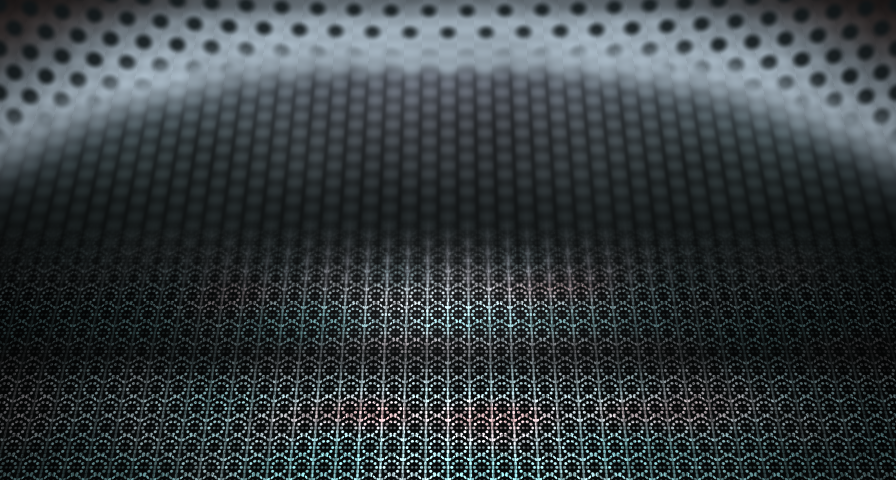
This pattern is drawn by a Shadertoy shader. Its source:

```glsl
// A glossy patterned sheet seen at a shallow angle: fine rosettes of dots in
// focus below, soft columns in the middle, and a pale curved band with dark
// holes on top. Log-spaced rows and distance functions set the perspective.

float hash(vec2 p) {
    return fract(sin(dot(p, vec2(127.1, 311.7))) * 43758.5);
}

float gradDot(vec2 cell, vec2 offset) {
    float angle = 6.2832 * hash(cell);
    return dot(vec2(cos(angle), sin(angle)), offset);
}

float gradientNoise(vec2 p) {
    vec2 i = floor(p), f = fract(p);
    vec2 u = f * f * f * (f * (f * 6.0 - 15.0) + 10.0);
    float low = mix(gradDot(i, f), gradDot(i + vec2(1, 0), f - vec2(1, 0)), u.x);
    float high = mix(gradDot(i + vec2(0, 1), f - vec2(0, 1)),
                     gradDot(i + vec2(1, 1), f - vec2(1, 1)), u.x);
    return mix(low, high, u.y);
}

float bell(float x, float width) {
    return exp(-x * x / (width * width));
}

float softDisc(float d, float radius, float blur) {
    return 1.0 - smoothstep(radius - blur, radius + blur, d);
}

// Evenly spaced dots around a circle, by folding the angle
float dotRing(vec2 p, float count, float ring, float radius, float blur) {
    float wedge = 6.2832 / count;
    float a = mod(atan(p.y, p.x + 1e-5) + 0.5 * wedge, wedge) - 0.5 * wedge;
    return softDisc(length(length(p) * vec2(cos(a), sin(a)) - vec2(ring, 0)), radius, blur);
}

// Rosettes, scalloped rows of dots and beaded rails, leaving dark pockets
float rosettes(vec2 grid, float blur, float railGain) {
    vec2 c = fract(grid) - 0.5;
    vec2 corner = fract(grid + 0.5) - 0.5;
    float dots = dotRing(c, 10.0, 0.33, 0.07, blur);
    dots = max(dots, 0.5 * dotRing(c, 2.0, 0.09, 0.06, blur));
    float arcY = corner.y - 0.12 * cos(6.2832 * grid.x);
    vec2 bead = vec2((fract(grid.x * 6.0) - 0.5) / 6.0, arcY);
    dots = max(dots, softDisc(length(bead), 0.07, blur));
    vec2 link = vec2(corner.x, (fract(grid.y * 5.0) - 0.5) / 5.0);
    float rail = softDisc(length(link * vec2(1.0, 0.5)), 0.06, blur);
    return max(dots, rail * railGain);
}

// Staggered dark holes, rows sagging toward the centre
float holes(vec2 p, float side) {
    vec2 q = vec2(p.x / (0.08 - 0.008 * side), (p.y + 0.06 * side * side) / 0.046);
    float row = floor(q.y);
    vec2 c = fract(vec2(q.x + 0.5 * mod(row, 2.0), q.y)) - 0.5;
    float size = 0.18 + 0.08 * side;
    return softDisc(length(c * vec2(1.0, 0.75)), size, 0.14);
}

void mainImage(out vec4 fragColor, in vec2 fragCoord) {
    // x from the centre, y down from the top, both in canvas heights
    vec2 p = vec2(fragCoord.x - 0.5 * iResolution.x, iResolution.y - fragCoord.y) / iResolution.y;
    float side = abs(p.x) / 0.934;
    float pitch = 0.0417 + 0.012 * (p.y - 0.534);
    vec2 grid = vec2(p.x / pitch, log(pitch) / 0.0106);
    float cloud = gradientNoise(p * vec2(5.0, 9.0) + 3.0);

    // Blurred columns, staggered blobs and dark seams in the middle distance
    float column = cos(6.2832 * grid.x);
    float seam = pow(0.5 - 0.5 * column, 6.0);
    float blob = cos(6.2832 * grid.y + 3.1416 * floor(grid.x + 0.5));
    float fade = smoothstep(0.62, 0.17, p.y);
    float level = mix(0.055, 0.265, fade) * (1.0 - 0.25 * side * side);
    float weave = 0.10 * column - 0.24 * seam + 0.17 * blob * (1.0 - seam);
    level *= 1.02 + weave + 0.18 * cloud;
    vec3 color = level * mix(vec3(0.82, 1.02, 1.04), vec3(0.98, 1.03, 1.12),
                             bell(p.x, 0.55) * fade);

    // Dots come into focus toward the bottom
    float focus = smoothstep(0.48, 0.64, p.y);
    float blur = max(mix(0.18, 0.035, focus), 0.65 / (iResolution.y * pitch));
    float railGain = 0.45 + 0.55 * bell(p.x, 0.5);
    float dots = rosettes(grid, blur, railGain);
    float centreGlow = bell(p.x, 0.32) * bell(p.y - 0.64, 0.1);
    float lowerGlow = smoothstep(0.73, 0.85, p.y) * (0.30 + 0.4 * bell(p.x, 0.5));
    float gain = 0.30 + 0.6 * centreGlow + lowerGlow - 0.1 * bell(p.y - 0.735, 0.03);
    gain *= 1.0 - 0.35 * side * side;

    // Pink and teal glints shift by height and drift
    float pink = bell(p.y - 0.61, 0.04) + bell(p.y - 0.86, 0.035);
    pink *= bell(p.x, 0.45);
    float teal = bell(p.y - 0.68, 0.04) + smoothstep(0.87, 0.97, p.y) + 0.35 * side;
    vec3 glint = vec3(0.80, 0.87, 0.90);
    glint = mix(glint, vec3(0.92, 0.70, 0.71), clamp(0.9 * pink + 0.6 * cloud, 0.0, 0.8));
    glint = mix(glint, vec3(0.50, 0.86, 0.88), clamp(0.6 * teal - 0.7 * cloud, 0.0, 0.7));
    float sparkle = 0.65 + 0.7 * hash(floor(grid * 5.0));
    color *= mix(1.0, 0.7, focus);
    color += glint * dots * gain * sparkle * smoothstep(0.44, 0.63, p.y);
    color += vec3(0.07, 0.065, 0.07) * centreGlow;

    // Column ends blur into pale streaks just above the focus
    float streak = pow(0.5 + 0.5 * column, 5.0) * (0.7 + 0.3 * blob);
    color += vec3(0.17, 0.16, 0.18) * streak * bell(p.y - 0.56, 0.06) * bell(p.x, 0.45);

    // Pale band with a scalloped arch for its lower edge
    float arch = 0.15 + 0.2 * pow(side, 2.5);
    arch += 0.007 * cos(p.x * 78.5) * (1.0 - 0.7 * side);
    float depth = arch - p.y;
    float softness = 0.018 + 0.055 * side;
    float band = smoothstep(-softness, softness, depth);
    float shine = 0.11 + 0.55 * bell(depth - 0.07, 0.16);
    shine *= 1.0 + 0.12 * cloud + 0.035 * column * side + 0.03 * blob;
    shine *= 1.0 - 0.25 * smoothstep(0.05, 0.0, p.y);
    vec3 sheet = shine * mix(vec3(0.93, 1.02, 1.09), vec3(1.15, 0.98, 0.96),
                             smoothstep(0.16, 0.34, depth));
    float hole = holes(p, side) * smoothstep(0.015, 0.10 + 0.04 * side, depth);
    sheet = mix(sheet, vec3(0.07, 0.10, 0.11), 0.9 * hole);
    color = mix(color, sheet, band);

    // Faint spill of light under the arch, then corner falloff
    color += vec3(0.08, 0.09, 0.105) * bell(min(depth, 0.0), 0.075) * (1.0 - band);
    color *= 1.0 - 0.2 * smoothstep(0.75, 1.1, length(vec2(side, 1.2 * (p.y - 0.5))));
    fragColor = vec4(clamp(color, 0.0, 1.0), 1.0);
}
```
